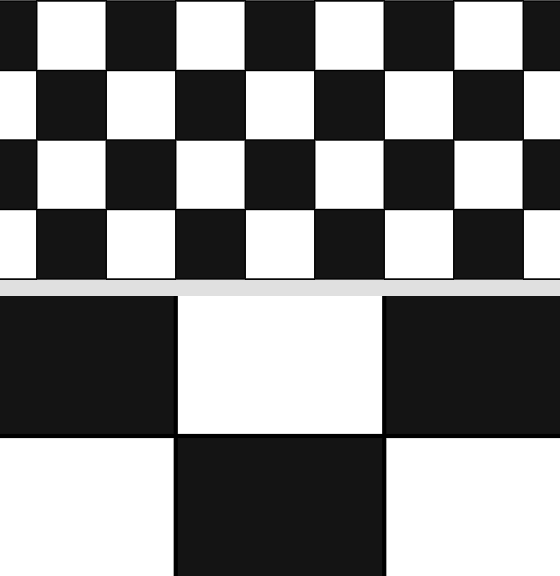
Top, the full canvas; bottom, a detail of the centre.
A Shadertoy shader for this pattern:

```glsl
// Black and white checkerboard with thin black outlines around every square
#define CELL 0.2482          // square side, in canvas heights
#define LINE_WIDTH 0.0050    // outline width, in canvas heights
#define DARK vec3(0.08)
#define LIGHT vec3(1.0)
#define LINE_COLOR vec3(0.0)

// Alternating square colour; the cell (0, 0) is light
vec3 checkerColor(vec2 cellId) {
    return mix(LIGHT, DARK, mod(cellId.x + cellId.y, 2.0));
}

// Distance to the nearest grid line, in canvas heights
float gridDistance(vec2 gridPos) {
    vec2 d = 0.5 - abs(fract(gridPos) - 0.5);
    return min(d.x, d.y) * CELL;
}

void mainImage(out vec4 fragColor, in vec2 fragCoord) {
    float pixel = 1.0 / iResolution.y;
    vec2 pos = (fragCoord - 0.5 * iResolution.xy) * pixel;

    // A column is centred across, a grid line is centred down
    vec2 gridPos = pos / CELL + vec2(0.5, 0.0);
    vec3 color = checkerColor(floor(gridPos));

    // Outline, smoothed over one pixel
    float edge = 0.5 * LINE_WIDTH - gridDistance(gridPos);
    color = mix(color, LINE_COLOR, clamp(edge / pixel + 0.5, 0.0, 1.0));

    fragColor = vec4(color, 1.0);
}
```
